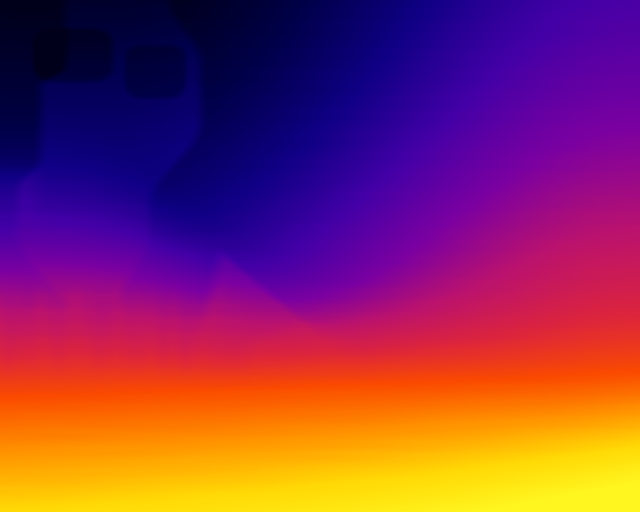
A Shadertoy shader for this texture map:

```glsl
// Thermal style gradient map: a scalar heat field, cool at the upper left and
// hot along the bottom, is shaped from a sky slope, a ground slope, a faint
// veil and a low hill, and is then coloured through an eleven stop ramp.

#define HORIZON 0.775       // depth of the orange line at the left edge
#define HORIZON_TILT 0.042  // rise of that line across the canvas
#define SKY_RISE 3.1        // extra heat of the right hand sky
#define BLEND 0.6           // softness of the sky and ground join
#define VEIL_HEAT 0.62      // strength of the pale form at upper left
#define HILL_HEAT 0.5       // strength of the low hill
#define ROW_GRAIN 0.07      // strength of the fine level rows
#define STREAKS 0.22        // strength of the upright streaks at lower left

// Gradient noise
vec2 hashGradient(vec2 cell) {
    vec2 h = vec2(dot(cell, vec2(127.1, 311.7)), dot(cell, vec2(269.5, 183.3)));
    return 2.0 * fract(sin(h) * 43758.55) - 1.0;
}

float gradientNoise(vec2 p) {
    vec2 i = floor(p), f = fract(p);
    vec2 u = f * f * f * (f * (f * 6.0 - 15.0) + 10.0);
    vec2 e = vec2(0.0, 1.0);
    float low = mix(dot(hashGradient(i), f),
                    dot(hashGradient(i + e.yx), f - e.yx), u.x);
    float high = mix(dot(hashGradient(i + e.xy), f - e.xy),
                     dot(hashGradient(i + e.yy), f - e.yy), u.x);
    return mix(low, high, u.y);
}

float smoothMax(float a, float b, float k) {
    float h = max(k - abs(a - b), 0.0) / k;
    return max(a, b) + 0.25 * k * h * h;
}

// Flat topped oval with a soft rim
float softOval(vec2 p, vec2 centre, vec2 radius) {
    vec2 q = (p - centre) / radius;
    q *= q;
    return 1.0 - smoothstep(0.35, 1.25, dot(q, q));
}

// Heat ramp from near black through violet and orange to yellow
vec3 heatColour(float heat) {
    vec3 ramp[11] = vec3[11](
        vec3(0.00, 0.00, 0.10), vec3(0.00, 0.00, 0.29), vec3(0.06, 0.00, 0.52),
        vec3(0.26, 0.00, 0.65), vec3(0.48, 0.00, 0.63), vec3(0.73, 0.07, 0.43),
        vec3(0.86, 0.14, 0.24), vec3(0.98, 0.29, 0.00), vec3(1.00, 0.58, 0.00),
        vec3(1.00, 0.85, 0.02), vec3(1.00, 0.96, 0.12));
    vec3 colour = ramp[0];
    for (int i = 1; i < 11; i++)
        colour = mix(colour, ramp[i], clamp(heat - float(i - 1), 0.0, 1.0));
    return colour;
}

// Broad field: p.x runs right, p.y runs down from the top
float baseHeat(vec2 p) {
    float sky = SKY_RISE * smoothstep(0.17, 1.0, p.x) + p.y * (2.9 + 3.0 * p.y);
    float below = p.y - HORIZON + HORIZON_TILT * p.x;
    float bump = (p.x - 0.45) / 0.2;
    float upperSlope = 12.2 + 5.5 * exp(-bump * bump);
    float lowerSlope = 9.0 + 1.5 * p.x + 4.0 * p.x * p.x * p.x;
    float ground = 7.0 + below * (below < 0.0 ? upperSlope : lowerSlope);
    return smoothMax(sky, ground, BLEND);
}

// Pale upright form with two dim hollows and a faint shoulder
float veilHeat(vec2 p) {
    float left = mix(0.10, 0.062, smoothstep(0.13, 0.17, p.y));
    left -= 0.035 * smoothstep(0.31, 0.37, p.y);
    float right = mix(0.315, 0.235, smoothstep(0.24, 0.40, p.y));
    right -= 0.05 * (1.0 - smoothstep(0.0, 0.12, p.y));
    float taper = smoothstep(0.46, 0.62, p.y);
    left += 0.08 * taper;
    right -= 0.06 * taper;
    float sides = smoothstep(left - 0.012, left + 0.014, p.x)
                * (1.0 - smoothstep(right - 0.014, right + 0.012, p.x));
    float strength = VEIL_HEAT * mix(1.0, 0.28, smoothstep(0.25, 0.48, p.y));
    strength *= 1.0 - smoothstep(0.57, 0.62, p.y);
    strength *= mix(0.6, 1.0, smoothstep(0.0, 0.15, p.y));
    float hollows = 0.5 * softOval(p, vec2(0.115, 0.108), vec2(0.065, 0.055))
                  + 0.4 * softOval(p, vec2(0.243, 0.140), vec2(0.050, 0.055));
    float shoulder = 0.25 * smoothstep(0.31, 0.35, p.y)
                   * (1.0 - smoothstep(0.36, 0.48, p.y))
                   * (1.0 - smoothstep(0.03, 0.08, p.x));
    return sides * strength + shoulder - hollows;
}

// Hill with a steep left side and a long right slope, and a fold before it
float hillHeat(vec2 p) {
    vec2 q = p - vec2(0.345, 0.486);
    float slope = smoothstep(-0.008, 0.022, q.y - 1.05 * q.x);
    float flank = smoothstep(-0.014, 0.018, q.x + 0.2 * q.y);
    float fade = 1.0 - smoothstep(0.04, 0.22, q.y);
    float fold = smoothstep(-0.01, 0.03, p.y - 0.62 - 0.45 * abs(p.x - 0.475))
               * smoothstep(0.37, 0.41, p.x) * (1.0 - smoothstep(0.5, 0.58, p.x))
               * (1.0 - smoothstep(0.66, 0.76, p.y));
    return HILL_HEAT * slope * flank * fade + 0.16 * fold;
}

void mainImage(out vec4 fragColor, in vec2 fragCoord) {
    vec2 uv = fragCoord / iResolution.xy;
    vec2 p = vec2(uv.x, 1.0 - uv.y);
    float heat = baseHeat(p) + veilHeat(p) + hillHeat(p);
    // Level rows, and upright streaks below the veil
    heat += ROW_GRAIN * gradientNoise(p * vec2(5.0, 75.0));
    float streakZone = smoothstep(0.53, 0.6, p.y) * (1.0 - smoothstep(0.68, 0.76, p.y))
                     * (1.0 - smoothstep(0.28, 0.36, p.x));
    heat += STREAKS * streakZone * gradientNoise(p * vec2(36.0, 4.0));
    fragColor = vec4(heatColour(heat), 1.0);
}
```
